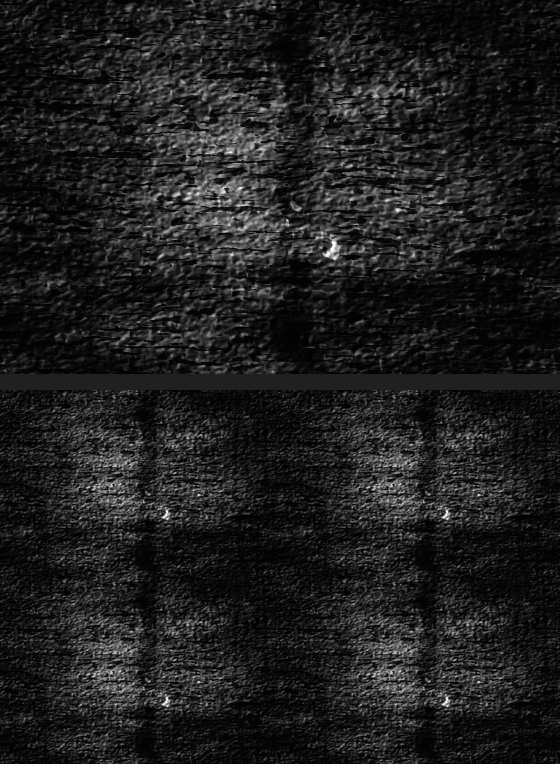
Top, the tile; bottom, the same tile 2 across and 2 down.
This texture is drawn by a WebGL 1 fragment shader. Its source:

```glsl
precision highp float;
// Charred, weathered wood: side-lit crumbly grain, thin black horizontal cracks,
// a dark vertical scar and soft pools of light. Wrapping noise layers add up to
// a roughly normal exposure, which a soft exponential curve turns into greys.

uniform vec2 u_resolution;

const float TAU = 6.2831853;

float hash(vec2 p) {
  return fract(sin(dot(p, vec2(127.1, 311.7))) * 43758.5453);
}

// Value noise over the unit square; a whole number of cells makes it wrap.
float noise(vec2 uv, vec2 cells, float seed) {
  vec2 p = uv * cells;
  vec2 i = floor(p);
  vec2 f = fract(p);
  f = f * f * (3.0 - 2.0 * f);
  vec2 lo = mod(i, cells);
  vec2 hi = mod(i + 1.0, cells);
  vec2 shift = vec2(seed * 17.3, seed * 9.1);
  float bottom = mix(hash(lo + shift), hash(vec2(hi.x, lo.y) + shift), f.x);
  float top = mix(hash(vec2(lo.x, hi.y) + shift), hash(hi + shift), f.x);
  return mix(bottom, top, f.y);
}

float centred(vec2 uv, vec2 cells, float seed) {
  return noise(uv, cells, seed) - 0.5;
}

float spot(vec2 uv, vec2 centre, vec2 radius) {
  vec2 d = (uv - centre) / radius;
  return exp(-dot(d, d));
}

// Surface height: rounded lumps, short fibres and fine grit.
float surface(vec2 p) {
  return 0.50 * noise(p, vec2(104.0, 82.0), 1.0)
       + 0.26 * noise(p, vec2(90.0, 150.0), 2.0)
       + 0.30 * noise(p, vec2(210.0, 160.0), 3.0);
}

// Black splits along the grain, thin and broken, plus small round pits.
float cracks(vec2 p) {
  float shortCrack = smoothstep(0.74, 0.83, noise(p, vec2(38.0, 130.0), 4.0));
  float longCrack = smoothstep(0.80, 0.88, noise(p, vec2(13.0, 120.0), 5.0));
  float pit = smoothstep(0.80, 0.88, noise(p, vec2(76.0, 84.0), 16.0));
  return max(max(shortCrack, longCrack), pit);
}

void main() {
  vec2 uv = gl_FragCoord.xy / u_resolution;

  // The grain undulates, with smaller ripples that fray its edges.
  vec2 p = uv;
  p.y += 0.035 * centred(uv, vec2(5.0, 4.0), 6.0);
  p += vec2(0.006, 0.007) * centred(uv, vec2(30.0, 24.0), 7.0);
  p += vec2(0.006, 0.004) * centred(uv, vec2(110.0, 90.0), 17.0);

  // Broad light: brightest left of centre, fading to all edges.
  float exposure = 0.2;
  exposure += 0.62 * cos(TAU * (uv.x - 0.42));
  exposure += 0.48 * cos(TAU * (uv.y - 0.54));
  exposure += 1.2 * centred(p, vec2(4.0, 9.0), 8.0);
  exposure += 1.1 * centred(p, vec2(8.0, 28.0), 9.0);
  exposure += 0.5 * spot(uv, vec2(0.38, 0.54), vec2(0.12, 0.10));
  exposure += 0.6 * spot(uv, vec2(0.70, 0.74), vec2(0.16, 0.08));

  // Relief lit from one side, and fibres that are stronger low down.
  float relief = surface(p) - surface(p + vec2(-0.0045, 0.0045));
  float fibres = centred(p, vec2(42.0, 150.0), 10.0);
  exposure += 3.7 * relief;
  exposure += (0.9 - 0.5 * cos(TAU * (uv.y - 0.75))) * fibres;

  // Upright scratches: faint everywhere, clear across the upper right.
  float scratched = 0.25 + spot(uv, vec2(0.70, 0.77), vec2(0.22, 0.13));
  exposure += 1.8 * scratched * centred(p, vec2(125.0, 30.0), 11.0);

  // Wandering, ragged scar with pale flecks and a chipped knot.
  float scarX = 0.53 + 0.04 * centred(uv, vec2(2.0, 6.0), 12.0)
              + 0.04 * centred(uv, vec2(20.0, 40.0), 13.0);
  float scar = exp(-pow(abs(uv.x - scarX) / 0.032, 2.0));
  exposure -= 1.3 * scar;
  float fleck = smoothstep(0.55, 0.75, noise(p, vec2(105.0, 60.0), 14.0));
  float chip = smoothstep(0.55, 0.70, noise(p, vec2(50.0, 44.0), 15.0));
  exposure += 2.2 * fleck * spot(uv, vec2(0.525, 0.43), vec2(0.03, 0.09));
  exposure += 2.2 * chip * spot(uv, vec2(0.58, 0.32), vec2(0.06, 0.06));

  exposure -= 1.6 * cracks(p);

  // Soft toe for the blacks, gently rising contrast in the highlights.
  float grey = 0.125 * log(1.0 + exp(1.7 * exposure));
  grey *= 0.94 + 0.45 * grey;
  gl_FragColor = vec4(vec3(min(grey + 0.006, 1.0)), 1.0);
}
```
